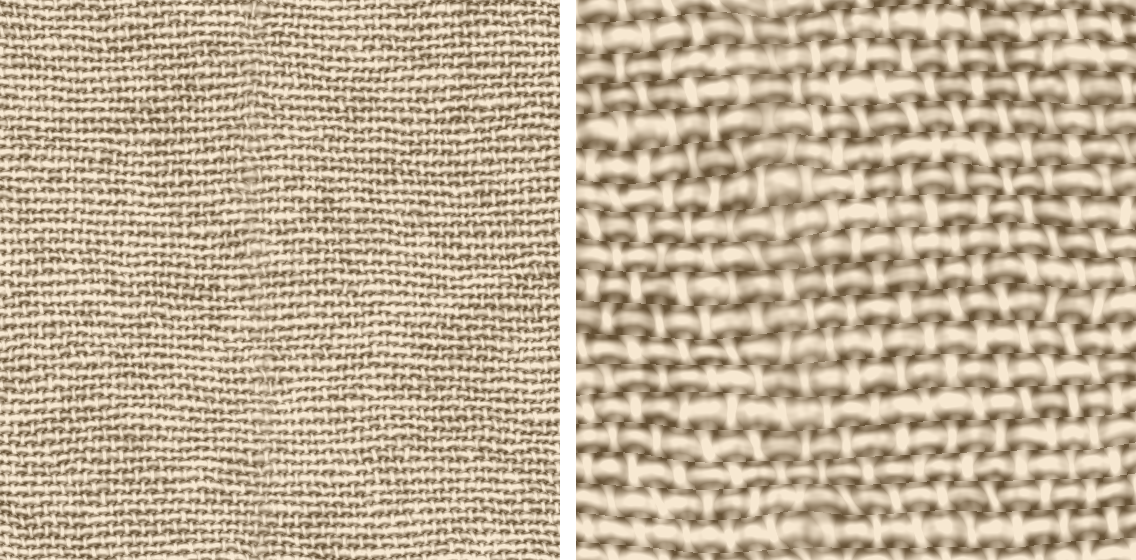
Left: the whole. Right: its middle third, enlarged.
This texture is drawn by a Shadertoy shader. Its source:

```glsl
// Coarse burlap: a plain weave of pale, uneven jute threads with dark gaps.

float hash(vec2 p) {
    p = fract(p * vec2(0.1031, 0.1137));
    p += dot(p, p.yx + 33.33);
    return fract((p.x + p.y) * p.x * 17.0);
}

// Smooth value noise in 0..1
float noise(vec2 p) {
    vec2 i = floor(p), f = fract(p);
    f = f * f * (3.0 - 2.0 * f);
    return mix(mix(hash(i), hash(i + vec2(1, 0)), f.x),
               mix(hash(i + vec2(0, 1)), hash(i + vec2(1, 1)), f.x), f.y);
}

// Rounded thread profile: 1 on the axis, 0 beyond its soft edge
float strand(float offset, float halfWidth) {
    return 1.0 - smoothstep(halfWidth * 0.15, halfWidth * 1.35, abs(offset));
}

void mainImage(out vec4 fragColor, in vec2 fragCoord) {
    const float PI = 3.14159265;
    vec2 uv = fragCoord / iResolution.xy;

    // Nearly straight threads with slight drift, looser along one puckered strip
    vec2 weave = uv * vec2(70.0, 54.0);
    weave += 0.25 * sin(2.0 * PI * (uv.yx * vec2(2.0, 2.0) + uv * vec2(1.0, 1.0)));
    float strip = 0.46 + 0.015 * sin(2.0 * PI * uv.y);
    float pucker = exp(-pow((uv.x - strip) / 0.022, 2.0));
    vec2 slack = vec2(noise(uv * vec2(26.0, 34.0)), noise(uv * vec2(22.0, 30.0) + 71.0)) - 0.5;
    weave += slack * vec2(0.55, 0.38) * (1.0 + 0.9 * pucker);

    // Each cell is one crossing; lift is +1 where the weft is on top, -1 where the warp is
    vec2 id = floor(weave + 0.5);
    vec2 f = weave - id;
    float lift = cos(PI * weave.x) * cos(PI * weave.y);

    // Thread thickness and shade vary along each thread
    float weftVary = noise(vec2(uv.x * 24.0, id.y * 7.3));
    float warpVary = noise(vec2(id.x * 5.7, uv.y * 26.0) + 40.0);
    float weft = strand(f.y - 0.08 * lift, 0.29 + 0.13 * weftVary);
    float warp = strand(f.x + 0.25 * f.y, 0.32 + 0.14 * warpVary);

    // Light from above brightens raised threads and shades their lower sides
    float weftTone = weft * (0.74 + 0.12 * lift + 0.26 * weftVary + 0.3 * f.y);
    float warpTone = warp * (0.50 - 0.45 * lift + 0.22 * warpVary);
    float tone = max(weftTone, warpTone) + 0.14 * min(weftTone, warpTone);

    // Fine fibres and broad fading
    float fibre = noise(uv * vec2(130.0, 210.0)) + noise(uv * vec2(240.0, 150.0) + 19.0) - 1.0;
    tone += 0.26 * fibre + 0.10 * (noise(uv * 6.0 + 5.0) - 0.5);
    tone = mix(tone, 0.62, 0.25 * pucker);

    vec3 gapBrown = vec3(0.40, 0.32, 0.21);
    vec3 paleJute = vec3(0.97, 0.91, 0.82);
    fragColor = vec4(mix(gapBrown, paleJute, clamp(tone, 0.0, 1.0)), 1.0);
}
```
